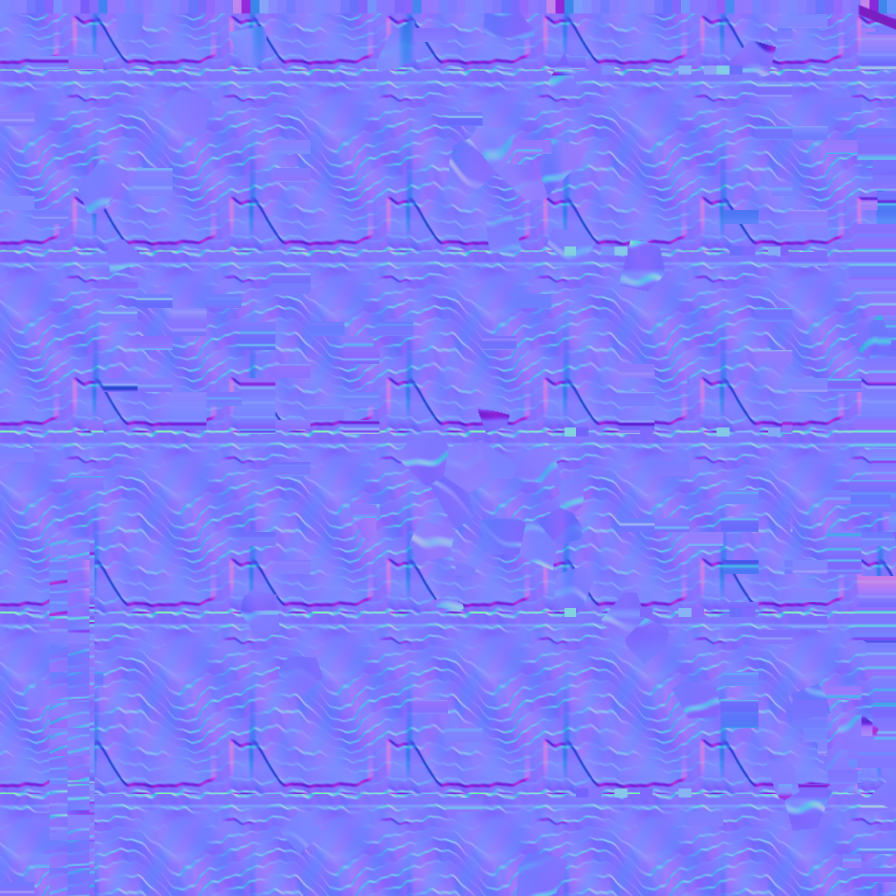
Reproduce this texture map procedurally as a three.js fragment shader.

```glsl
// Tangent-space normal map of layered rock ledges, about 5.7 tiles across and 4.95 up.
// A height field of terraces, lips and recesses is differentiated into normals;
// smeared blocks and cellular facets wear the lookup position beforehand.
varying vec2 vUv;

float hash(vec2 p) {
  return fract(sin(dot(p, vec2(127.1, 311.7))) * 4375.85);
}

// Sharp rise at d = 0 that sinks back slowly above it
float lip(float d, float fall) {
  return smoothstep(-0.011, 0.011, d) * exp(-max(d, 0.0) * fall);
}

float band(float x, float lo, float hi, float soft) {
  return smoothstep(lo - soft, lo + soft, x) * (1.0 - smoothstep(hi - soft, hi + soft, x));
}

float height(vec2 p) {
  vec2 q = p * vec2(5.71, 4.955) - vec2(0.461, 0.568);
  vec2 f = fract(q);
  float a = 6.28318 * f.x;
  float ripple = 0.012 * sin(3.0 * a + 9.0 * f.y) + 0.007 * sin(7.0 * a + 1.3)
               + 0.004 * sin(13.0 * a + 20.0 * f.y);

  // Terraces that sag to the right of each tile
  float sag = sin(3.14159 * f.y);
  float bend = 0.1 * sin(a) + 0.035 * sin(2.0 * a + 5.0 * f.y);
  float s = 13.0 * (f.y - sag * sag * bend - ripple);
  float layer = floor(s), t = fract(s);
  float strength = 0.75 + 0.7 * sin(a * (1.0 + mod(layer, 3.0)) + layer * 2.4);
  vec2 toPatch = (f - vec2(0.72 - 0.1 * (f.y - 0.76), 0.76)) / vec2(0.17, 0.13);
  strength *= smoothstep(0.7, 1.2, length(toPatch) + 4.0 * ripple);
  strength *= 1.0 - 0.6 * band(f.y, 0.05, 0.2, 0.04);
  float h = 0.0012 * strength * (t - smoothstep(0.78, 1.0, t));

  // Broad undulation
  h += 0.0011 * sin(2.0 * a + 11.0 * f.y) * sag + 0.0005 * sin(5.0 * a - 18.0 * f.y) * sag;

  // Bright ledge along the tile seam
  float seam = fract(f.y + 0.5) - 0.5 - ripple;
  h -= 0.0024 * (0.75 + 0.35 * sin(2.0 * a + 1.0)) * lip(seam, 13.0);
  h -= 0.0008 * lip(seam + 0.07 + ripple, 20.0);

  // Scalloped shelf with a steep left wall
  float wall = 1.0 - smoothstep(0.14, 0.36, f.x);
  float rim = 0.045 + 0.24 * wall + 0.05 * smoothstep(0.78, 0.95, f.x) + 0.4 * ripple;
  float shelf = band(f.x, 0.15, 0.9, 0.025);
  h += 0.0034 * shelf * lip((f.y - rim) / (1.0 + 0.7 * wall), 9.0);

  // Recessed pillar and the dark stroke high above it
  h -= 0.0026 * band(f.x, 0.015, 0.14, 0.018) * smoothstep(0.03, 0.2, f.y)
     * (1.0 - smoothstep(0.27, 0.292, f.y - ripple));
  float stroke = band(fract(f.x + 0.3), 0.28, 0.44, 0.04);
  return h + 0.0024 * stroke * lip(f.y - 0.84 - ripple, 25.0);
}

// Moves the lookup inside damaged facets, blocks and borders
vec2 worn(vec2 p) {
  // Flat cellular facets, densest near the middle
  vec2 cell = floor(p * 26.0), seed = p, id = cell;
  float nearest = 9.0;
  for (int j = -1; j <= 1; j++) {
    for (int i = -1; i <= 1; i++) {
      vec2 c = cell + vec2(float(i), float(j));
      vec2 site = (c + vec2(hash(c), hash(c + 17.0))) / 26.0;
      float d = distance(p, site);
      if (d < nearest) { nearest = d; seed = site; id = c; }
    }
  }
  float middle = 1.0 - smoothstep(0.04, 0.18, length((p - vec2(0.52, 0.45)) * vec2(1.0, 1.3)));
  vec2 q = p;
  if (hash(id + 5.0) < 0.05 + 0.5 * middle)
    q = mix(p, seed, 0.65) + 0.025 * (hash(id + 9.0) - 0.5);

  // Short horizontal smears
  vec2 block = floor(p * vec2(26.0, 64.0));
  float region = smoothstep(0.75, 1.0, p.x) + band(p.x, 0.1, 0.42, 0.04) * band(p.y, 0.52, 0.68, 0.03);
  if (hash(block) < 0.04 + 0.25 * region) q.x = block.x / 26.0;

  // Broken ledge pieces on the right
  float chip = floor(p.x * 70.0);
  float row = floor(p.y * 4.955 - 0.068);
  float ledge = (row + 0.568) / 4.955;
  if (p.x > 0.63 && p.x < 0.88 && abs(p.y - ledge) < 0.005 && hash(vec2(chip, row)) < 0.4)
    q = vec2(chip / 70.0, ledge + 0.001);

  // Shifted column at the lower left, streaked right and top borders
  if (p.x > 0.055 && p.x < 0.105 && p.y < 0.4) {
    vec2 slab = floor(p * vec2(40.0, 32.0));
    q = vec2(slab.x / 40.0 + 0.3 * fract(p.x * 40.0) / 40.0, p.y + 0.05 * (hash(slab) - 0.5));
  }
  float edge = 0.945 + 0.035 * hash(vec2(floor(p.y * 28.0), 3.0));
  if (p.x > edge && hash(vec2(floor(p.y * 14.0), 8.0)) < 0.3 + 0.7 * p.y) q.x = edge;
  if (p.y > 0.985) q = vec2(floor(p.x * 100.0) / 100.0, 0.975);
  return q;
}

vec3 normalColor(vec2 p) {
  vec2 q = worn(p), e = vec2(0.0008, 0.0);
  vec2 slope = vec2(height(q + e.xy) - height(q - e.xy), height(q + e.yx) - height(q - e.yx)) / (2.0 * e.x);
  vec3 color = 0.5 + 0.5 * normalize(vec3(-slope, 1.0));
  // Violet scar in the upper right corner
  float scar = band(p.y + 0.4 * (p.x - 0.98), 0.975, 0.986, 0.001) * smoothstep(0.957, 0.96, p.x);
  return mix(color, vec3(0.48, 0.12, 0.76), scar);
}

void main() {
  // Four samples soften the block edges
  vec3 sum = vec3(0.0);
  for (int k = 0; k < 4; k++)
    sum += normalColor(vUv + (vec2(mod(float(k), 2.0), floor(float(k) / 2.0)) - 0.5) / 1024.0);
  gl_FragColor = vec4(sum / 4.0, 1.0);
}
```
